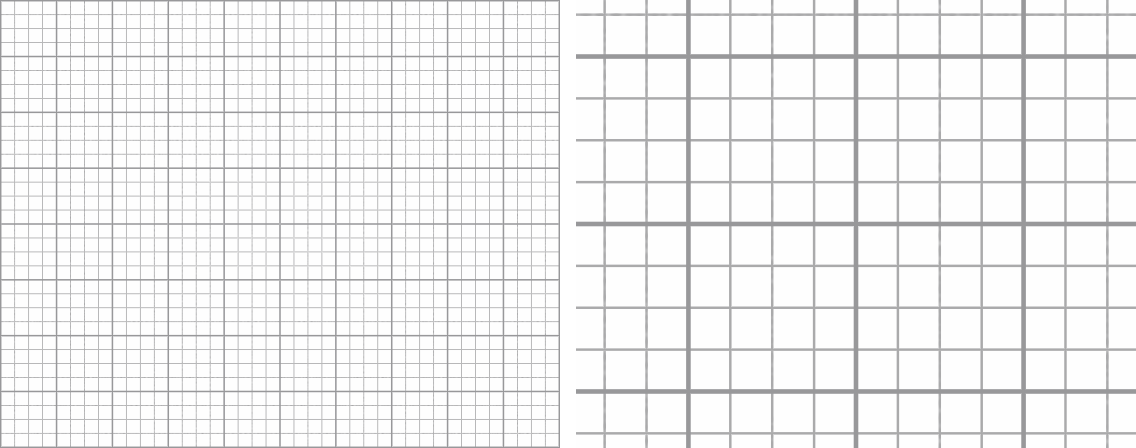
Left: the whole. Right: its middle third, enlarged.
This pattern is drawn by a WebGL 2 fragment shader. Its source:

```glsl
#version 300 es
precision highp float;
// Graph paper: 10 by 8 grey-ruled squares, each split into 4 by 4 cells.

uniform vec2 u_resolution;
out vec4 fragColor;

const vec2 SQUARES = vec2(10.0, 8.0);
const float MARGIN = 0.0125;       // all lengths are in major squares
const float DIVISIONS = 4.0;
const float MINOR_WIDTH = 0.0148;
const float MAJOR_WIDTH = 0.0275;
const vec3 PAPER = vec3(0.998);
const vec3 MINOR_INK = vec3(0.665, 0.665, 0.67);
const vec3 MAJOR_INK = vec3(0.595, 0.595, 0.605);

float hash(vec2 p) {
    vec3 q = fract(p.xyx * vec3(0.1031, 0.1030, 0.0973));
    q += dot(q, q.yzx + 33.33);
    return fract((q.x + q.y) * q.z);
}

// One-dimensional gradient noise, roughly -0.5 to 0.5
float gradientNoise(float x, float seed) {
    float cell = floor(x);
    float t = x - cell;
    float left = (hash(vec2(cell, seed)) * 2.0 - 1.0) * t;
    float right = (hash(vec2(cell + 1.0, seed)) * 2.0 - 1.0) * (t - 1.0);
    return mix(left, right, t * t * t * (t * (t * 6.0 - 15.0) + 10.0));
}

// Share of a pixel covered by a line of the given width
float lineCoverage(float offset, float width, float pixel) {
    float low = max(offset - 0.5 * pixel, -0.5 * width);
    float high = min(offset + 0.5 * pixel, 0.5 * width);
    return clamp((high - low) / pixel, 0.0, 1.0);
}

// Minor (x) and major (y) coverage of parallel rules across one axis
vec2 ruleCoverage(float across, float along, float pixel, float seed) {
    float index = floor(across * DIVISIONS + 0.5);
    float offset = across - index / DIVISIONS;
    bool isMajor = mod(index, DIVISIONS) < 0.5;

    // Some fine rules are slightly broken up along their length
    float worn = step(0.65, hash(vec2(index, seed)));
    float wear = 1.0 + 0.6 * worn * gradientNoise(along * 22.0, index + seed);

    float minor = lineCoverage(offset, MINOR_WIDTH, pixel) * wear;
    float major = lineCoverage(offset, MAJOR_WIDTH, pixel);
    return isMajor ? vec2(0.0, major) : vec2(minor, 0.0);
}

void main() {
    vec2 extent = SQUARES + 2.0 * MARGIN;
    vec2 p = gl_FragCoord.xy / u_resolution * extent - MARGIN;
    vec2 pixel = extent / u_resolution;

    vec2 vertical = ruleCoverage(p.x, p.y, pixel.x, 7.0);
    vec2 horizontal = ruleCoverage(p.y, p.x, pixel.y, 61.0);
    vec2 coverage = clamp(max(vertical, horizontal), 0.0, 1.0);

    // Fine rules first, heavy rules on top
    vec3 color = mix(PAPER, MINOR_INK, coverage.x);
    color = mix(color, MAJOR_INK, coverage.y);
    fragColor = vec4(color, 1.0);
}
```
